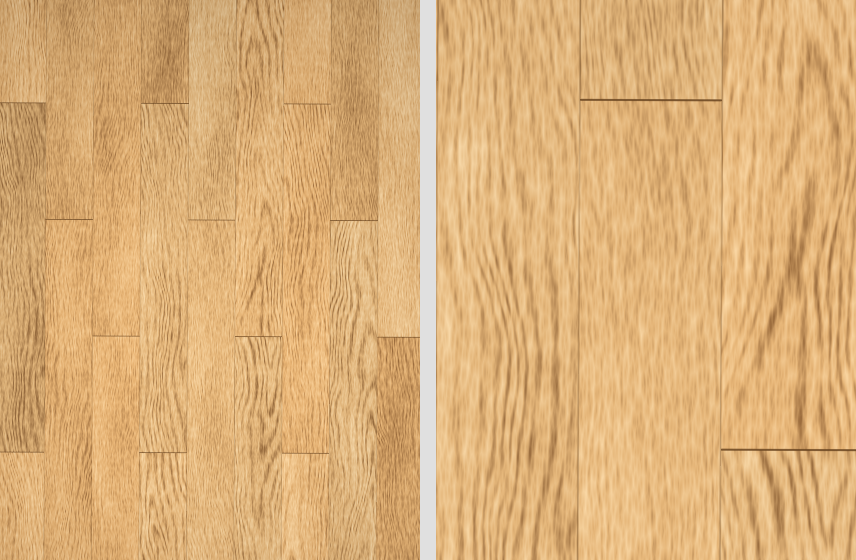
Left, the full canvas; right, a detail of the centre.
Give the GLSL for this texture, as a Shadertoy shader.

```glsl
// Staggered oak floor planks with growth rings, pores and thin dark joints.

// Layout, in units of the canvas height
const float PLANK_WIDTH  = 0.0848;
const float PLANK_LENGTH = 0.6237;
const vec2  FIRST_JOINT  = vec2(0.0807, 0.815);
const float STAGGER_STEPS = 3.0;
const vec2  TILT         = vec2(-0.005, 0.004);
const vec2  CENTRE       = vec2(0.375, 0.5);
const float SEAM_HALF    = 0.0005;
const float JOINT_HALF   = 0.0006;

// Wood
const vec3  DARK_OAK   = vec3(0.70, 0.52, 0.32);
const vec3  MID_OAK    = vec3(0.875, 0.69, 0.455);
const vec3  PALE_OAK   = vec3(0.945, 0.805, 0.605);
const vec3  GAP_COLOUR = vec3(0.40, 0.26, 0.12);
const float BASE_TONE  = 0.585;
const float PLANK_VARIATION = 0.38;
const float MOTTLE_DEPTH = 0.13;
const float BAND_DEPTH  = 0.13;
const float PORE_DEPTH  = 0.36;
const float FIBRE_DEPTH = 0.44;
const vec2  PORE_CELLS  = vec2(24.0, 2.8);
const vec2  FIBRE_CELLS = vec2(44.0, 8.0);
const float SEAM_STRENGTH  = 0.45;
const float JOINT_STRENGTH = 0.85;
const float VIGNETTE = 0.30;

float hash(vec2 p) {
    return fract(sin(dot(p, vec2(127.1, 311.7))) * 43758.5);
}

// Layered sines, roughly -1 to 1
float waves(vec2 q, float seed) {
    float sum = 0.0, amp = 0.5;
    for (int i = 0; i < 4; i++) {
        sum += amp * sin(q.y + 1.3 * sin(q.x + seed) + seed * 2.3);
        q = q * 1.9 + vec2(1.7, 0.6);
        amp *= 0.5;
    }
    return sum;
}

// Cellular noise: distance to the nearest scattered point
float cellular(vec2 q) {
    vec2 cell = floor(q), f = fract(q);
    float nearest = 2.0;
    for (int y = -1; y <= 1; y++)
    for (int x = -1; x <= 1; x++) {
        vec2 o = vec2(x, y), c = cell + o;
        vec2 point = o + vec2(hash(c), hash(c + 71.3));
        nearest = min(nearest, length(point - f));
    }
    return nearest;
}

// Tone of one plank; q is measured in plank widths, x from -0.5 to 0.5
float woodTone(vec2 q, vec2 id) {
    float seed = 20.0 * hash(id + 3.7);
    float heart = 3.0 * (hash(id + 11.2) - 0.5);
    float arched = 1.0 - smoothstep(0.3, 1.2, abs(heart));
    float rings = mix(15.0, 9.5, arched);
    float climb = hash(id + 23.9) < 0.5 ? -0.9 : 0.9;
    float sway = waves(q * vec2(1.5, 0.9), seed);

    // Pores and fibres stretched along the plank
    vec2 grain = q + vec2(0.04 * sway, 0.0);
    float pore = cellular(grain * PORE_CELLS + seed * 7.0) - 0.45;
    float fibre = cellular(grain * FIBRE_CELLS + seed * 13.0) - 0.45;

    // Growth rings: arches near the heart, straight grain away from it
    float u = q.x - heart + 0.25 * sway;
    float ring = rings * sqrt(u * u + 0.015) + climb * q.y;
    ring += 0.17 * waves(q * vec2(4.0, 3.6), seed + 4.0);
    ring += 0.5 * sin(ring * 0.9 + seed);
    float line = pow(0.5 + 0.5 * sin(6.2832 * ring), 2.0) * (1.0 - 0.9 * pore);
    float fade = 0.75 + 0.5 * waves(q * vec2(4.0, 0.8), seed + 9.0);
    float contrast = mix(0.24, 0.60, arched) * fade;

    // Broad clouds and lengthwise bands of darker wood
    float mottle = MOTTLE_DEPTH * waves(q * vec2(2.5, 1.4), seed + 15.0);
    float band = BAND_DEPTH * waves(vec2(q.y * 0.5, q.x * 4.0), seed + 21.0);

    float tone = BASE_TONE + 0.08 * arched + mottle + band - contrast * line;
    tone += PLANK_VARIATION * (hash(id + 31.1) - 0.5);
    return tone + PORE_DEPTH * pore + FIBRE_DEPTH * fibre;
}

vec3 oakColour(float tone) {
    float t = clamp(tone, -0.3, 1.1) * 2.0;
    return t < 1.0 ? mix(DARK_OAK, MID_OAK, t) : mix(MID_OAK, PALE_OAK, t - 1.0);
}

float stroke(float dist, float halfWidth, float pixel) {
    return 1.0 - smoothstep(halfWidth - pixel, halfWidth + pixel, dist);
}

void mainImage(out vec4 fragColor, in vec2 fragCoord) {
    vec2 p = fragCoord / iResolution.y;
    float pixel = 0.7 / iResolution.y;
    vec2 fromCentre = p - CENTRE;

    // Plank layout: every column drops by a third of a plank
    vec2 s = p + TILT * fromCentre.yx - FIRST_JOINT;
    float column = floor(s.x / PLANK_WIDTH);
    s.y += PLANK_LENGTH * mod(column + 1.0, STAGGER_STEPS) / STAGGER_STEPS;
    vec2 size = vec2(PLANK_WIDTH, PLANK_LENGTH);
    vec2 id = vec2(column, floor(s.y / PLANK_LENGTH));
    vec2 local = s - id * size;

    // Wood with a slight warm or cool shift per plank
    vec3 colour = oakColour(woodTone(local / PLANK_WIDTH - vec2(0.5, 0.0), id));
    colour *= 1.0 + (hash(id + 47.0) - 0.5) * vec3(0.03, -0.01, -0.06);

    // Faint side seams and crisp end joints
    vec2 edge = min(local, size - local);
    float seamWear = 0.75 + 0.35 * waves(vec2(column, s.y * 18.0), column);
    float seam = SEAM_STRENGTH * seamWear * stroke(edge.x, SEAM_HALF, pixel);
    float joint = JOINT_STRENGTH * stroke(edge.y, JOINT_HALF, pixel);
    colour = mix(colour, GAP_COLOUR, max(seam, joint));

    // Soft light, brightest below the centre
    vec2 fromLight = fromCentre + vec2(0.0, 0.12);
    colour *= 1.03 - VIGNETTE * dot(fromLight, fromLight);
    fragColor = vec4(colour, 1.0);
}
```
